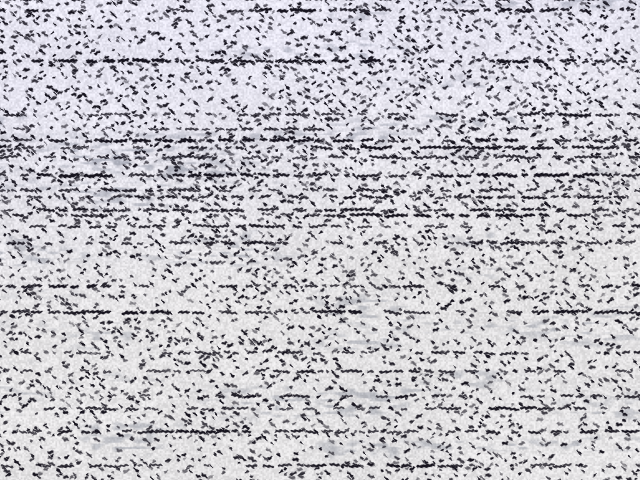
Write a Shadertoy shader that draws this texture.

```glsl
// Analog television static: dark slanted specks on a pale, faintly violet screen,
// crossed by broken horizontal dropout lines and soft smears.
// Jittered cells hold the specks; gated rows of dashes form the lines.

float hash(vec2 p) {
    vec3 q = fract(p.xyx * vec3(0.1031, 0.1030, 0.0973));
    q += dot(q, q.yzx + 33.33);
    return fract((q.x + q.y) * q.z);
}

float valueNoise(vec2 p) {
    vec2 i = floor(p), f = fract(p);
    f = f * f * (3.0 - 2.0 * f);
    return mix(mix(hash(i), hash(i + vec2(1, 0)), f.x),
               mix(hash(i + vec2(0, 1)), hash(i + vec2(1, 1)), f.x), f.y);
}

// Share of filled cells: uneven bands, thinning toward the bottom
float density(vec2 p) {
    float bands = sin(p.y * 67.0 + 1.5 * sin(p.x * 3.0)) + sin(p.y * 151.0 + p.x * 2.0);
    float patches = valueNoise(p * vec2(7.0, 16.0)) - 0.5;
    return 0.40 + 0.05 * bands + 0.22 * patches + 0.10 * smoothstep(0.1, 0.6, p.y);
}

// Soft-edged stroke, sheared by tilt
float stroke(vec2 d, float halfLength, float tilt, float radius) {
    d.y += tilt * d.x;
    d.x = max(abs(d.x) - halfLength, 0.0);
    return 1.0 - smoothstep(radius * 0.15, radius, length(d));
}

float specks(vec2 p) {
    vec2 cell = vec2(0.0155, 0.0095);
    vec2 home = floor(p / cell);
    float ink = 0.0;
    for (int j = -1; j <= 1; j++)
    for (int i = -1; i <= 1; i++) {
        vec2 id = home + vec2(i, j);
        vec2 jitter = vec2(hash(id + 11.3), hash(id + 47.9));
        vec2 centre = (id + jitter) * cell;
        if (hash(id + 83.1) > density(centre)) continue;
        float size = hash(id + 129.7);
        float tilt = 1.5 * (hash(id + 171.2) - 0.4);
        float strength = mix(0.35, 1.05, sqrt(hash(id + 213.6)));
        ink = max(ink, strength * stroke(p - centre, 0.0005 + 0.0036 * size * size,
                                         tilt, mix(0.0040, 0.0054, size)));
    }
    return ink;
}

// Dropout lines: dashes share one height in each active row
float dropouts(vec2 p) {
    vec2 cell = vec2(0.019, 0.018);
    vec2 home = floor(p / cell);
    float ink = 0.0;
    for (int j = -1; j <= 1; j++) {
        float row = home.y + float(j);
        float power = hash(vec2(row, 5.7));
        if (power < 0.52) continue;
        float lineY = (row + 0.2 + 0.6 * hash(vec2(row, 9.2))) * cell.y;
        for (int i = -1; i <= 1; i++) {
            vec2 id = vec2(home.x + float(i), row);
            float swell = valueNoise(vec2(id.x * 0.13, row * 7.3));
            if (hash(id + 31.4) > swell * 0.75 + power * 0.45 - 0.12) continue;
            float size = hash(id + 67.8);
            vec2 centre = vec2((id.x + hash(id + 15.1)) * cell.x,
                               lineY + 0.004 * (hash(id + 91.5) - 0.5));
            float strength = mix(0.55, 1.1, swell * power + 0.3 * size);
            ink = max(ink, strength * stroke(p - centre, mix(0.003, 0.0115, size),
                      0.3 * (hash(id + 55.2) - 0.5), mix(0.0032, 0.0056, swell * power)));
        }
    }
    return ink;
}

// Blurred streaks, strongest in a sloping patch at the upper left
float smears(vec2 p) {
    float streak = smoothstep(0.45, 0.9, valueNoise(p * vec2(45.0, 150.0)));
    vec2 d = (p - vec2(0.30, 0.665)) / vec2(0.26, 0.04);
    d.y += 0.6 * d.x;
    float patchMask = exp(-dot(d, d));
    float loose = smoothstep(0.55, 0.9, valueNoise(p * vec2(4.0, 28.0) + 8.0));
    return streak * (0.45 * patchMask + 0.30 * loose);
}

void mainImage(out vec4 fragColor, in vec2 fragCoord) {
    vec2 p = fragCoord / iResolution.y;

    // Small ripples make the stroke outlines ragged
    vec2 ragged = p + 0.0009 * vec2(sin(p.y * 830.0 + p.x * 90.0),
                                    sin(p.x * 610.0 + 2.0 * sin(p.y * 240.0)));

    // Screen: cool at the top, neutral below, with fine grain
    vec3 screen = mix(vec3(0.895, 0.89, 0.895), vec3(0.905, 0.90, 0.95),
                      smoothstep(0.35, 1.0, p.y - 0.12 * p.x + 0.1));
    screen += 0.13 * (valueNoise(p * 290.0) - 0.5);
    screen += 0.03 * (valueNoise(p * vec2(5.0, 9.0)) - 0.5);

    // Ink layers
    screen = mix(screen, vec3(0.36, 0.39, 0.46), smears(p));
    float ink = max(specks(ragged), dropouts(ragged));
    vec3 color = mix(screen, vec3(0.09, 0.08, 0.12), clamp(ink, 0.0, 1.0));
    fragColor = vec4(clamp(color, 0.0, 1.0), 1.0);
}
```
